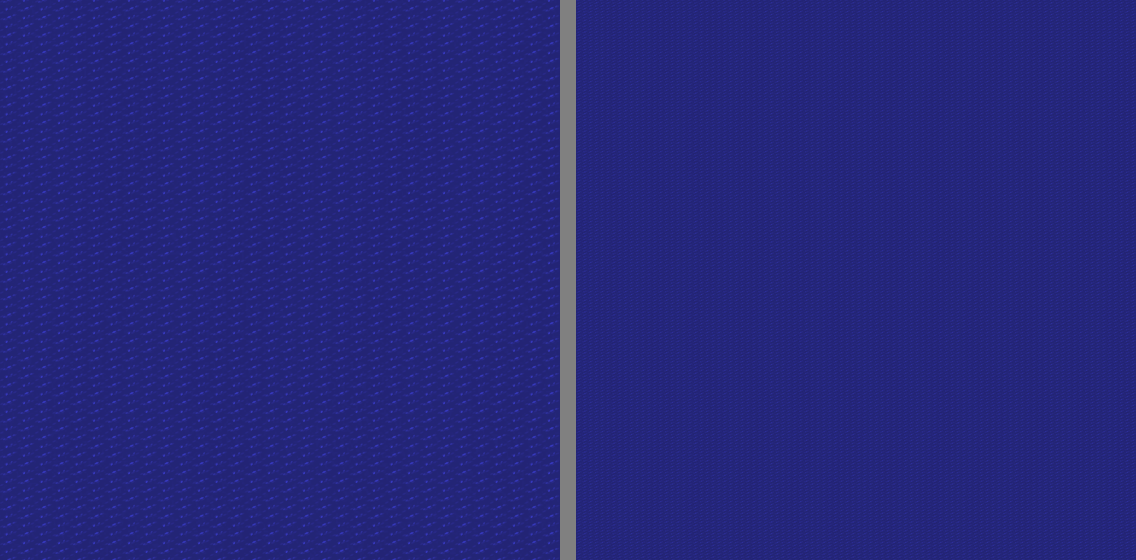
Left: one tile. Right: repeated 3 by 3.
This texture is drawn by a Shadertoy shader. Its source:

```glsl
// Deep blue twill cloth: fine staggered rows of tiny bright dashes and dots.

const float REPEATS = 32.0;   // columns across, and repeats down each column
const float THREADS = 16.0;   // thread units in one repeat

float hash(vec2 p) {
    return fract(sin(dot(p, vec2(127.1, 311.7))) * 43758.5453);
}

// Value noise that wraps after the given whole number of cells
float noise(vec2 p, float period) {
    vec2 i = floor(p), f = fract(p);
    f = f * f * (3.0 - 2.0 * f);
    vec2 a = mod(i, period), b = mod(i + 1.0, period);
    return mix(mix(hash(a), hash(vec2(b.x, a.y)), f.x),
               mix(hash(vec2(a.x, b.y)), hash(b), f.x), f.y);
}

// Coverage of one fleck on a lattice that climbs half a repeat per column
float fleck(vec2 p, vec2 centre, vec2 radius, float blur) {
    vec2 d = p - centre;
    d.y -= 0.5 * d.x;
    vec2 cell = floor(d + 0.5);
    d -= cell;
    d.y += 0.5 * d.x;
    d *= THREADS;
    d.y -= 0.35 * d.x;

    // Slight change of strength between repeats, wrapped at the canvas edges
    vec2 id = mod(vec2(cell.x, cell.y + 0.5 * cell.x), REPEATS);
    float strength = 0.9 + 0.1 * hash(id + centre);

    float dist = (length(d / radius) - 1.0) * min(radius.x, radius.y);
    return strength * (1.0 - smoothstep(-blur, blur, dist));
}

void mainImage(out vec4 fragColor, in vec2 fragCoord) {
    vec2 uv = fragCoord / iResolution.xy;
    vec2 p = uv * REPEATS;
    float blur = max(0.5, 300.0 / iResolution.y);

    vec3 cloth = vec3(0.137, 0.143, 0.462);
    vec3 sheen = vec3(0.160, 0.163, 0.535);
    vec3 thread = vec3(0.182, 0.190, 0.625);
    vec3 glint = vec3(0.212, 0.221, 0.745);

    // Faint grain in the cloth
    float grain = noise(uv * 256.0, 256.0);
    vec3 color = mix(cloth, sheen, 0.25 * smoothstep(0.5, 1.0, grain));

    // Faint stitches in two slanted runs, leaving a dark gap between them
    for (int i = 0; i < 8; i++) {
        float k = float(i);
        float along = fract(k / 4.0 + 0.1);
        float run = i < 4 ? 0.0 : 0.5;
        vec2 centre = vec2(along, run + 0.35 * (along - 0.5) + 0.16 * (hash(vec2(k, 5.0)) - 0.5));
        color = mix(color, sheen, fleck(p, centre, vec2(1.5, 0.8), blur));
    }

    // Lighter stitches at the ends of the dash
    color = mix(color, thread, fleck(p, vec2(0.24, 0.90), vec2(1.1, 0.8), blur));
    color = mix(color, thread, fleck(p, vec2(0.78, 0.13), vec2(1.0, 0.8), blur));
    color = mix(color, thread, fleck(p, vec2(0.66, 0.60), vec2(0.9, 0.8), blur));

    // Bright dash, and a dot half a repeat above it
    color = mix(color, glint, fleck(p, vec2(0.52, 0.03), vec2(1.7, 0.85), blur));
    color = mix(color, glint, fleck(p, vec2(0.38, 0.46), vec2(0.95, 0.95), blur));

    // Broad, very soft shading across the cloth
    vec2 turn = 6.2831853 * uv;
    color *= 1.0 + 0.004 * sin(4.0 * turn.x + sin(turn.y));

    fragColor = vec4(color, 1.0);
}
```
